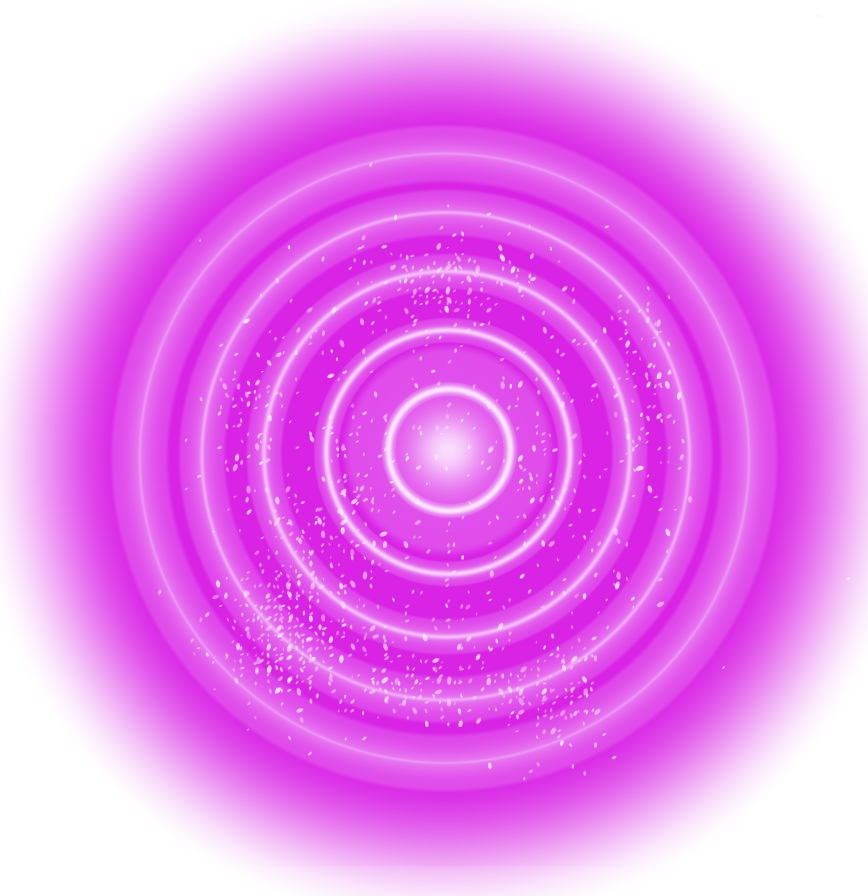
This background is drawn by a Shadertoy shader. Its source:

```glsl
const vec3 MAGENTA = vec3(0.85, 0.14, 0.90);
const vec3 PALE = vec3(0.99, 0.94, 1.0);

// Sineless hash: three values in 0..1 per cell
vec3 hash32(vec2 cell) {
    vec3 q = fract(cell.xyx * vec3(0.1031, 0.1030, 0.0973));
    q += dot(q, q.yxz + 33.33);
    return fract((q.xxy + q.yzz) * q.zyx);
}

float blob(vec2 p, vec2 centre, vec2 spread) {
    vec2 q = (p - centre) / spread;
    return exp(-dot(q, q));
}

// Chance of finding a speck at a place
float speckDensity(vec2 p) {
    float density = 0.08 * smoothstep(0.31, 0.24, length(p - vec2(0.49, 0.48)));
    density += 0.75 * blob(p, vec2(0.320, 0.290), vec2(0.058, 0.060));
    density += 0.45 * blob(p, vec2(0.480, 0.240), vec2(0.075, 0.035));
    density += 0.45 * blob(p, vec2(0.620, 0.225), vec2(0.055, 0.050));
    density += 0.45 * blob(p, vec2(0.505, 0.685), vec2(0.070, 0.042));
    density += 0.32 * blob(p, vec2(0.725, 0.600), vec2(0.030, 0.080));
    density += 0.22 * blob(p, vec2(0.280, 0.530), vec2(0.030, 0.070));
    density += 0.28 * blob(p, vec2(0.380, 0.400), vec2(0.060, 0.050));
    density += 0.25 * blob(p, vec2(0.605, 0.490), vec2(0.025, 0.050));
    density += 0.25 * blob(p, vec2(0.405, 0.490), vec2(0.025, 0.040));
    return density;
}

// One tilted oval speck per occupied grid cell
float specks(vec2 p, float cells, float radius, float seed) {
    vec2 cell = floor(p * cells);
    vec3 place = hash32(cell + seed);
    vec3 shape = hash32(cell + seed + 71.0);
    vec2 centre = (cell + 0.3 + 0.4 * place.xy) / cells;
    float angle = 0.3 + 1.8 * shape.x;
    vec2 q = mat2(cos(angle), -sin(angle), sin(angle), cos(angle)) * (p - centre);
    float size = radius * mix(0.45, 1.0, shape.y);
    float d = length(q * vec2(1.0, 1.8)) - size;
    float soft = 0.0008 + 0.5 / iResolution.y;
    float present = step(place.z, speckDensity(centre));
    return present * smoothstep(soft, -soft, d) * mix(0.4, 0.9, shape.z);
}

void mainImage(out vec4 fragColor, in vec2 fragCoord) {
    vec2 p = fragCoord / iResolution.y;
    float pixel = 1.0 / iResolution.y;

    // Wide glow fading to white
    float r = length(p - vec2(0.496, 0.489));
    vec3 color = mix(MAGENTA, vec3(1.0), smoothstep(0.35, 0.53, r));
    color = mix(color, vec3(1.0), 0.12 * smoothstep(0.466, 0.468, abs(p.y - 0.5)));

    // Lighter inner disc
    float core = length(p - vec2(0.5005, 0.4975));
    color = mix(color, PALE, 0.20 * smoothstep(0.122, 0.108, core));

    // Rings drift down and grow fainter and wider outward
    for (int n = 1; n <= 5; n++) {
        float i = float(n);
        vec2 centre = vec2(0.5030 - 0.0014 * i, 0.5000 - 0.0023 * i);
        float d = abs(length(p - centre) - 0.068 * i);
        float width = 0.002 + 0.0065 * i;
        float slope = max(1.0 - d / width, 0.0);
        float halo = 0.16 * smoothstep(width, width * 0.8, d) + 0.28 * slope * slope;
        color = mix(color, PALE, halo);
        float thickness = max(0.0046 - 0.0006 * i, pixel);
        color = mix(color, PALE, (1.06 - 0.17 * i) * exp(-d * d / (thickness * thickness)));
    }

    // Bright centre
    color = mix(color, PALE, 0.88 * exp(-pow(core / 0.041, 2.0)));

    // Scattered specks in two sizes
    float dust = max(specks(p, 85.0, 0.0044, 3.0), specks(p + 0.004, 130.0, 0.0026, 40.0));
    color = mix(color, PALE, dust);

    fragColor = vec4(color, 1.0);
}
```
